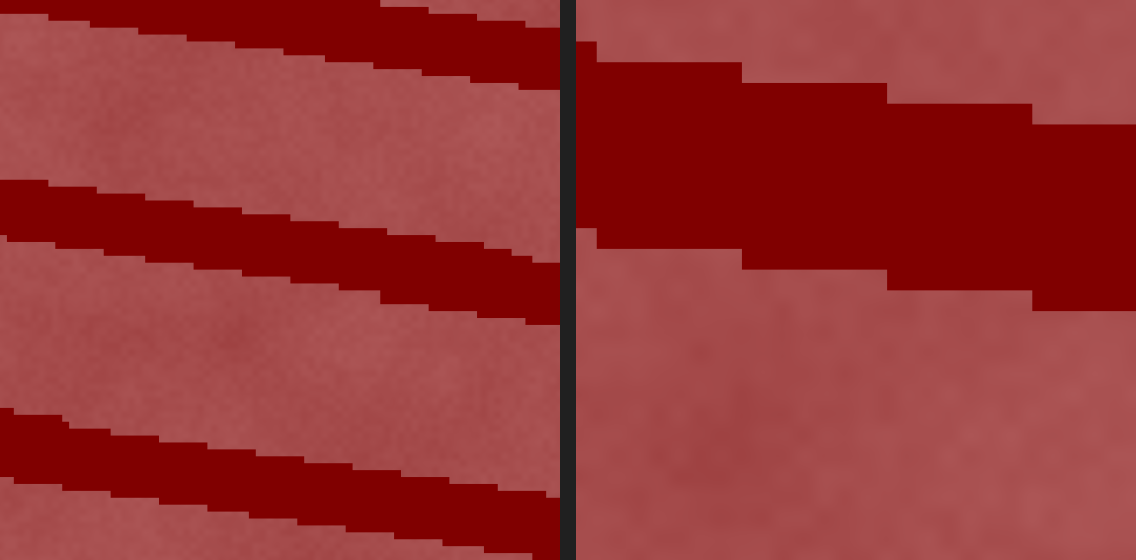
Left, the full canvas; right, a detail of the centre.
Give the GLSL for this pattern, as a WebGL 2 fragment shader.

```glsl
#version 300 es
precision highp float;

uniform vec2 u_resolution;
out vec4 fragColor;

float hash(vec2 cell) {
    vec3 h = fract(vec3(cell.xyx) * 0.1031);
    h += dot(h, h.yzx + 33.33);
    return fract((h.x + h.y) * h.z);
}

float valueNoise(vec2 p) {
    vec2 cell = floor(p);
    vec2 f = fract(p);
    f = f * f * (3.0 - 2.0 * f);
    float low = mix(hash(cell), hash(cell + vec2(1, 0)), f.x);
    float high = mix(hash(cell + vec2(0, 1)), hash(cell + vec2(1, 1)), f.x);
    return mix(low, high, f.y);
}

// Coverage of the three stepped bands in one column; y runs downward
float bandCoverage(float column, float y, float pixel) {
    vec3 top = floor((column + vec3(1, 0, 5)) / 7.0) + vec3(-7, 26, 59)
             + step(vec3(99, 74, 10), vec3(column));
    vec3 bottom = floor((column + vec3(0.65, 6.21, 4.95)) / 6.8) + vec3(2, 34, 69)
                + step(vec3(99, 55, 99), vec3(column));
    vec3 inside = clamp((y - top) / pixel + 0.5, 0.0, 1.0)
                * clamp((bottom - y) / pixel + 0.5, 0.0, 1.0);
    return max(inside.x, max(inside.y, inside.z));
}

void main() {
    // Grid of 81 cells, counted from the upper left
    vec2 uv = gl_FragCoord.xy / u_resolution;
    vec2 grid = vec2(uv.x, 1.0 - uv.y) * 81.0;
    float pixel = 81.0 / u_resolution.y;

    // Blend neighbouring columns over one pixel to smooth the risers
    float column = floor(grid.x - 0.5);
    float riser = clamp((fract(grid.x - 0.5) - 0.5) / pixel + 0.5, 0.0, 1.0);
    float band = mix(bandCoverage(column, grid.y, pixel),
                     bandCoverage(column + 1.0, grid.y, pixel), riser);

    // Cloudy mottling plus fine, soft grain
    float clouds = 0.0;
    float weight = 0.5;
    vec2 p = grid / 15.0 + 4.7;
    for (int octave = 0; octave < 3; octave++) {
        clouds += weight * (valueNoise(p) - 0.5);
        p = p * 2.1 + 9.3;
        weight *= 0.55;
    }
    float grain = valueNoise(grid + 31.0) - 0.5;
    float shade = clouds * 0.085 + grain * 0.03;

    vec3 rose = vec3(0.652, 0.302, 0.302) + shade * vec3(0.7, 1.0, 1.0);
    vec3 maroon = vec3(0.5, 0.0, 0.0);
    fragColor = vec4(mix(rose, maroon, band), 1.0);
}
```
